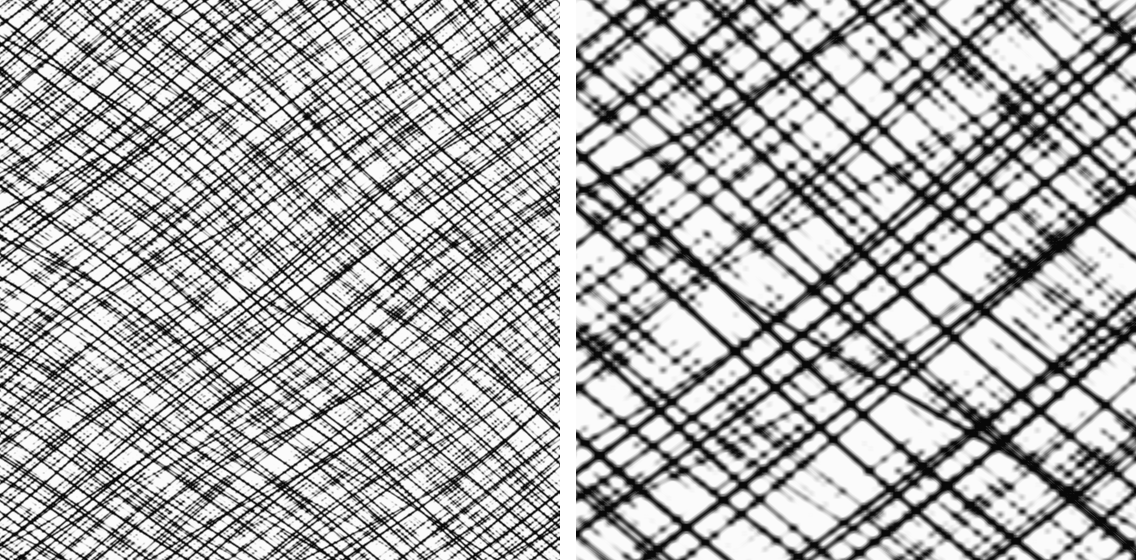
Left: the whole. Right: its middle third, enlarged.
Give the GLSL for this pattern, as a Shadertoy shader.

```glsl
// Ink cross-hatching: two gently curved families of irregular strokes on paper.
// Evenly scattered long strokes give the mesh; faint fine strokes fill it, and
// a shared threshold leaves of them only groups of dashes and crossing dots.

const vec3 PAPER = vec3(0.985);
const vec3 INK = vec3(0.03);
const float LONG_SPACING = 0.0245;  // mean distance between the long strokes
const float FINE_SPACING = 0.0085;  // mean distance between the faint strokes
const float STRAY_SPACING = 0.06;   // mean distance between the tilted strokes
const float STRAY_TILT = 0.085;
const float LINE_WIDTH = 0.0022;
const float GROUP_WIDTH = 0.030;    // size of a group of parallel dashes
const float DASH_LENGTH = 0.020;
const float CROSS_DAMPING = 0.35;   // keeps crossings from swelling
const float INK_LOW = 0.56;         // threshold ramp from paper to ink
const float INK_HIGH = 1.26;
const float SOFTNESS = 0.0008;      // half distance between the four samples

float hash(float n) {
    return fract(sin(n * 12.9898 + 4.1) * 43758.5);
}

// Smooth one-dimensional noise in 0..1
float noise(float t, float seed) {
    float cell = floor(t);
    float f = t - cell;
    f = f * f * (3.0 - 2.0 * f);
    return mix(hash(cell + seed), hash(cell + 1.0 + seed), f);
}

float lineProfile(float distanceToLine) {
    float d = distanceToLine / LINE_WIDTH;
    return exp(-d * d);
}

// Long strokes: one per cell, wandering and slowly fading
float longStrokes(float across, float along, float spacing, float seed) {
    float t = across / spacing;
    float cell = floor(t);
    float darkest = 0.0;
    for (int i = -1; i <= 1; i++) {
        float id = cell + float(i);
        float key = id * 7.31 + seed;
        float center = id + 0.5 + 0.8 * (hash(key) - 0.5);
        center += 0.22 * sin(along * 7.0 + 6.28 * hash(key + 2.7));
        float weight = mix(0.85, 1.45, hash(key + 5.3));
        weight += 0.55 * (noise(along * 8.0, key + 31.7) - 0.5);
        weight += 0.22 * (noise(along * 90.0, key + 57.1) - 0.5);
        darkest = max(darkest, weight * lineProfile((t - center) * spacing));
    }
    return darkest;
}

// Faint strokes: neighbours share a gate that cuts them into grouped dashes
float fineStrokes(float across, float along, float seed) {
    float t = across / FINE_SPACING;
    float cell = floor(t);
    float darkest = 0.0;
    for (int i = -1; i <= 1; i++) {
        float id = cell + float(i);
        float key = id * 5.17 + seed;
        float center = id + 0.5 + 0.7 * (hash(key) - 0.5);
        float group = floor(id * FINE_SPACING / GROUP_WIDTH);
        float gate = noise(along / DASH_LENGTH, group * 17.3 + seed + 23.9);
        float weight = 0.18 + 0.5 * hash(key + 3.9) + 0.75 * (gate - 0.4);
        weight += 0.4 * (noise(along * 110.0, key + 71.3) - 0.5);
        darkest = max(darkest, weight * lineProfile((t - center) * FINE_SPACING));
    }
    return darkest;
}

// One hatching direction
float hatch(float across, float along, float seed) {
    float mesh = longStrokes(across, along, LONG_SPACING, seed);
    float stray = longStrokes(across + STRAY_TILT * along, along,
                              STRAY_SPACING, seed + 83.7);
    float fine = fineStrokes(across, along, seed + 141.3);
    return max(max(mesh, 0.85 * stray), fine);
}

float inkAmount(vec2 p) {
    // Curved coordinates: falling strokes steepen to the upper right
    float fall = 0.83 * (p.y - 0.11 * p.y * p.y + 0.62 * p.x + 0.125 * p.x * p.x)
               + 0.003 * sin(9.0 * p.x - 7.0 * p.y);
    float rise = 0.78 * (p.y - 0.78 * p.x)
               + 0.003 * sin(7.0 * p.x + 8.0 * p.y + 1.0);
    float f = hatch(fall, rise, 11.0);
    float r = hatch(rise, fall, 307.0);
    return smoothstep(INK_LOW, INK_HIGH, f + r - CROSS_DAMPING * f * r);
}

void mainImage(out vec4 fragColor, in vec2 fragCoord) {
    vec2 p = fragCoord / iResolution.y;
    float spread = max(SOFTNESS, 0.25 / iResolution.y);

    // Four samples soften the edges
    float ink = 0.0;
    for (int i = 0; i < 4; i++) {
        vec2 corner = vec2(float(i % 2), float(i / 2)) * 2.0 - 1.0;
        ink += 0.25 * inkAmount(p + corner * spread);
    }
    fragColor = vec4(mix(PAPER, INK, ink), 1.0);
}
```
